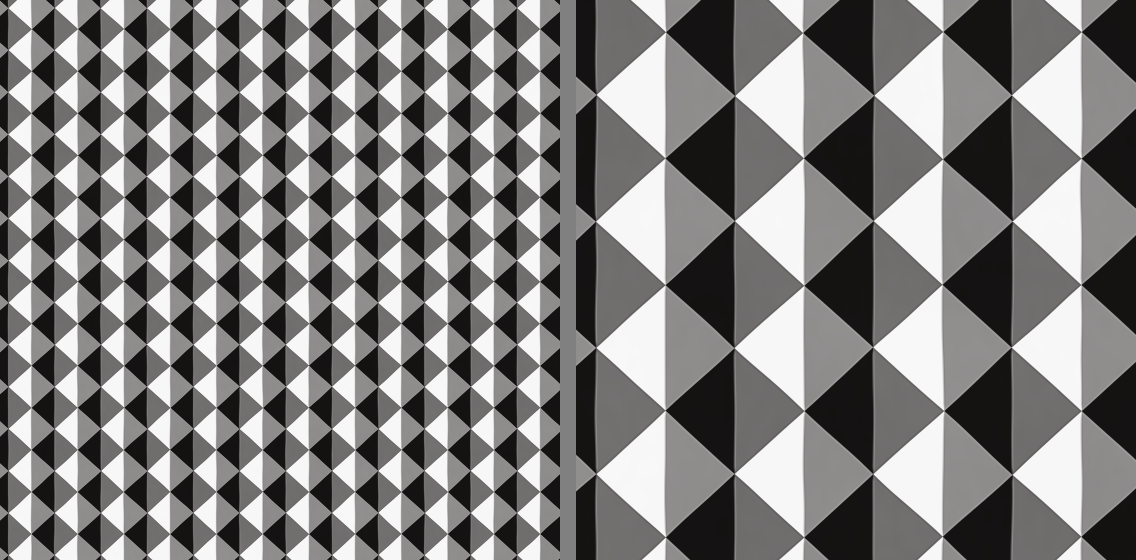
Left: the whole. Right: its middle third, enlarged.
Write a WebGL 1 fragment shader that draws this pattern.

```glsl
precision highp float;
uniform vec2 u_resolution;

#define REPEATS vec2(12.11, 13.31)
#define OFFSET vec2(-1.183, -0.617)
#define BLACK vec3(0.08, 0.07, 0.07)
#define DARK_GREY vec3(0.44, 0.43, 0.43)
#define LIGHT_GREY vec3(0.56, 0.55, 0.55)
#define WHITE vec3(0.97, 0.97, 0.97)
#define PALE_LINE vec3(0.73, 0.72, 0.72)
#define DARK_LINE vec3(0.27, 0.26, 0.26)
#define LINE_WIDTH 0.012
#define WOBBLE 0.016
#define TONE_WEAR 0.09

vec2 hashGradient(vec2 cell) {
  vec2 h = vec2(dot(cell, vec2(127.1, 311.7)), dot(cell, vec2(269.5, 183.3)));
  return 2.0 * fract(sin(h) * 43758.5) - 1.0;
}

float gradientNoise(vec2 p) {
  vec2 i = floor(p);
  vec2 f = p - i;
  vec2 w = f * f * f * (f * (f * 6.0 - 15.0) + 10.0);
  vec2 e = vec2(1.0, 0.0);
  float bottom = mix(dot(hashGradient(i), f),
                     dot(hashGradient(i + e.xy), f - e.xy), w.x);
  float top = mix(dot(hashGradient(i + e.yx), f - e.yx),
                  dot(hashGradient(i + e.xx), f - e.xx), w.x);
  return mix(bottom, top, w.y);
}

// Soft-edged line of LINE_WIDTH around distance zero
float lineMask(float dist, float aa) {
  return 1.0 - smoothstep(0.5 * LINE_WIDTH - 0.5 * aa, 0.5 * LINE_WIDTH + aa, abs(dist));
}

void main() {
  vec2 grid = gl_FragCoord.xy / u_resolution * REPEATS + OFFSET;
  float aa = REPEATS.x / min(u_resolution.x, u_resolution.y);

  // Slightly uneven, hand-cut edges
  vec2 p = grid + WOBBLE * vec2(gradientNoise(grid * 1.7),
                                gradientNoise(grid * 1.9 + 41.0));

  // Diamond and vertical half-cell boundaries
  vec2 q = fract(p + 0.5) - 0.5;
  float diamond = abs(q.x) + abs(q.y) - 0.5;
  float seam = 0.25 - abs(abs(q.x) - 0.25);
  float right = smoothstep(-0.7 * aa, 0.7 * aa, seam * sign(q.x));
  float outside = smoothstep(-aa, aa, diamond);

  // Four facet tones
  vec3 inner = mix(BLACK, DARK_GREY, right);
  vec3 outer = mix(LIGHT_GREY, WHITE, right);
  vec3 color = mix(inner, outer, outside);

  // Mottled facets, strongest in the mid tones
  float mottle = gradientNoise(grid * 0.8 + 7.0) + 0.5 * gradientNoise(grid * vec2(9.0, 5.0));
  color += TONE_WEAR * mottle * color * (1.0 - color);

  // Thin vertical folds: pale within diamonds, dark between them
  vec3 foldColor = mix(PALE_LINE, DARK_GREY, outside);
  color = mix(color, foldColor, 0.4 * lineMask(seam, aa) * smoothstep(0.0, 0.06, abs(diamond)));

  // Fine rims: pale beside black, dark beside white
  float rim = diamond - mix(LINE_WIDTH, -LINE_WIDTH, right);
  color = mix(color, mix(PALE_LINE, DARK_LINE, right), 0.3 * lineMask(rim, aa));

  gl_FragColor = vec4(clamp(color, 0.0, 1.0), 1.0);
}
```
